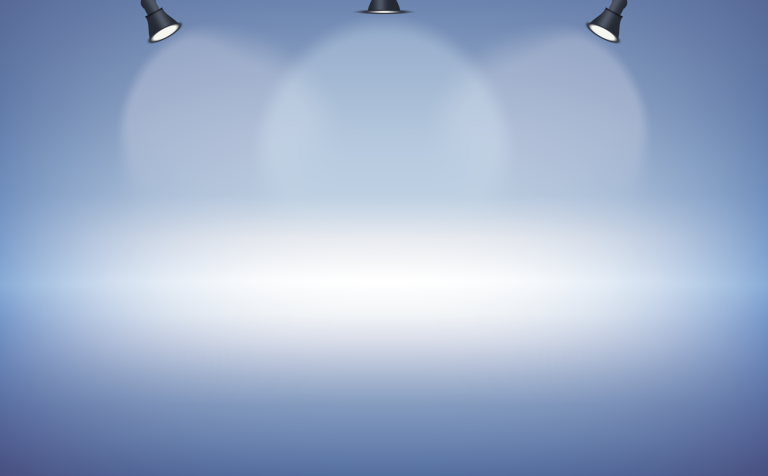
This background is drawn by a WebGL 2 fragment shader. Its source:

```glsl
#version 300 es
precision highp float;

uniform vec2 u_resolution;
out vec4 fragColor;

const int STOPS = 10;

// Colour ramp: each stop holds rgb and its height, listed from floor to ceiling
vec3 ramp(vec4 stops[STOPS], float y) {
    vec3 color = stops[0].rgb;
    for (int i = 1; i < STOPS; i++) {
        float t = clamp((y - stops[i - 1].a) / (stops[i].a - stops[i - 1].a), 0.0, 1.0);
        color = mix(color, stops[i].rgb, t);
    }
    return color;
}

float fill(float dist, float softness) {
    return 1.0 - smoothstep(-softness, softness, dist);
}

// Wall and floor: bright middle column falling off to bluer sides
vec3 studio(vec2 uv) {
    vec4 middle[STOPS] = vec4[](
        vec4(0.33, 0.43, 0.62, 0.00), vec4(0.43, 0.53, 0.70, 0.08),
        vec4(0.52, 0.61, 0.75, 0.15), vec4(0.66, 0.72, 0.82, 0.21),
        vec4(0.84, 0.86, 0.91, 0.28), vec4(0.95, 0.96, 0.97, 0.34),
        vec4(1.00, 1.00, 1.00, 0.41), vec4(0.91, 0.92, 0.94, 0.50),
        vec4(0.72, 0.79, 0.87, 0.59), vec4(0.42, 0.52, 0.69, 1.00));
    vec4 side[STOPS] = vec4[](
        vec4(0.28, 0.31, 0.50, 0.00), vec4(0.32, 0.38, 0.58, 0.09),
        vec4(0.36, 0.45, 0.65, 0.17), vec4(0.41, 0.52, 0.72, 0.25),
        vec4(0.46, 0.59, 0.79, 0.33), vec4(0.53, 0.67, 0.84, 0.40),
        vec4(0.49, 0.62, 0.80, 0.48), vec4(0.44, 0.56, 0.74, 0.59),
        vec4(0.38, 0.48, 0.66, 0.78), vec4(0.34, 0.41, 0.59, 1.00));
    float falloff = pow(abs(uv.x * 2.0 - 1.0), 2.7);
    return mix(ramp(middle, uv.y), ramp(side, uv.y), falloff);
}

// Domed light cone: half ellipse on top, straight below, fading downwards
float beam(vec2 d, vec2 radius, float softness) {
    vec2 q = vec2(d.x, max(d.y, 0.0)) / radius;
    float spread = softness * (1.0 + 2.0 * smoothstep(0.1, -0.2, d.y));
    float fade = smoothstep(-0.2, 0.06, d.y);
    return fill(length(q) - 1.0 + spread, spread) * fade;
}

// Lamp housing with the lens at the origin and its axis along +y
vec3 drawLamp(vec3 color, vec2 p, float tilt, float lensDepth, float pixel) {
    vec2 axis = vec2(sin(tilt), cos(tilt));
    vec2 q = vec2(dot(p, vec2(axis.y, -axis.x)), dot(p, axis));

    float halfWidth = mix(0.034, 0.020, smoothstep(0.0, 0.045, q.y));
    float hood = max(abs(q.x) - halfWidth, abs(q.y - 0.025) - 0.025);
    float neck = max(abs(q.x) - 0.014, abs(q.y - 0.057) - 0.012);
    float joint = length(q - vec2(0.0, 0.073)) - 0.016;
    float bracket = max(abs(p.x - 0.036) - 0.010, abs(p.y - 0.085) - 0.025);
    float support = tilt > 0.0 ? min(joint, bracket) : joint;
    float body = min(hood, min(neck, support));

    float sheen = exp(-pow((q.x + 0.008) / 0.011, 2.0));
    vec3 metal = mix(vec3(0.14, 0.16, 0.20), vec3(0.31, 0.34, 0.40), sheen);
    metal *= 1.0 - 0.45 * fill(abs(q.y - 0.048) - 0.002, pixel);
    color = mix(color, metal, fill(body, pixel));

    // Lens with a dark rim
    float lens = (length(q / vec2(0.034, lensDepth)) - 1.0) * lensDepth;
    color = mix(color, vec3(0.17, 0.19, 0.23), fill(lens - 0.0015, pixel));
    return mix(color, vec3(0.97, 0.97, 0.95), fill(lens + 0.001, pixel));
}

void main() {
    vec2 uv = gl_FragCoord.xy / u_resolution;
    vec2 p = vec2((gl_FragCoord.x - 0.5 * u_resolution.x) / u_resolution.y, uv.y);
    vec2 mirrored = vec2(abs(p.x), p.y);
    float pixel = 0.8 / u_resolution.y;

    vec3 color = studio(uv);

    // Side beams are crisp outside and soft towards the middle
    vec3 warmLight = vec3(0.88, 0.88, 0.93);
    vec3 coolLight = vec3(0.86, 0.93, 0.97);
    for (int i = 0; i < 2; i++) {
        float facing = i == 0 ? 1.0 : -1.0;
        vec2 d = vec2(p.x * facing - 0.355, p.y - 0.69);
        float outer = smoothstep(-0.08, 0.08, d.x);
        float light = beam(d, vec2(mix(0.29, 0.215, outer), 0.27), mix(0.17, 0.07, outer));
        color = mix(color, warmLight, 0.30 * light);
    }
    float centreLight = beam(p - vec2(0.0, 0.645), vec2(0.29, 0.335), 0.09);
    color = mix(color, coolLight, 0.31 * centreLight);

    // Lamps
    color = drawLamp(color, mirrored - vec2(0.460, 0.931), 0.5, 0.010, pixel);
    color = drawLamp(color, p - vec2(0.0, 0.975), 0.0, 0.003, pixel);

    fragColor = vec4(color, 1.0);
}
```
